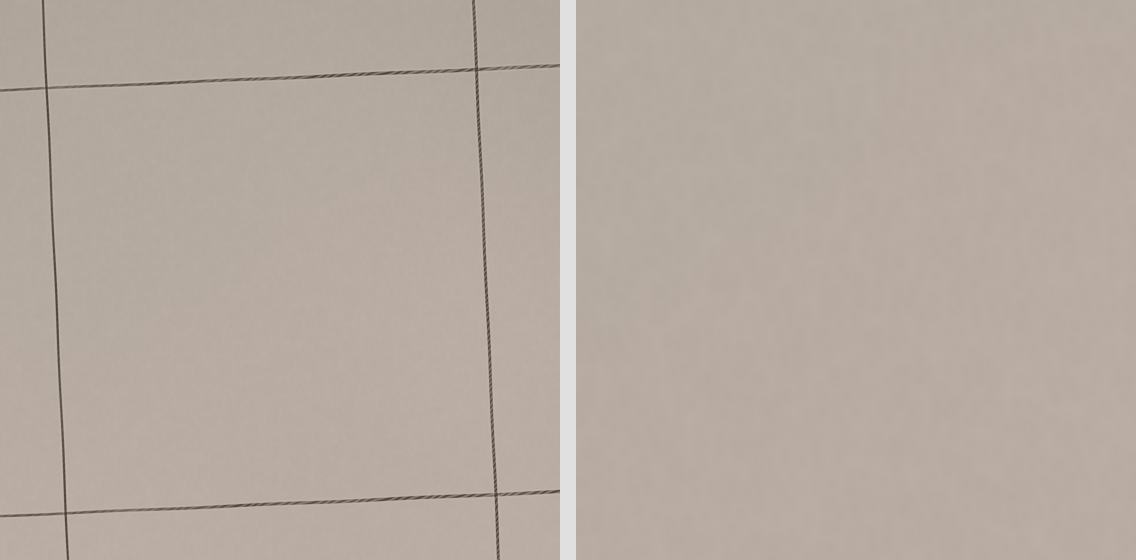
Left, the full canvas; right, a detail of the centre.
Write a Shadertoy shader that draws this texture.

```glsl
// Slightly tilted pale stone tiles with thin, twisted dark joints and a warm tint.

const float TAU = 6.28319;
const vec2 TILE_SIZE = vec2(0.769, 0.7605);
const vec2 TILE_ORIGIN = vec2(0.1215, 0.0783);
const vec2 TILE_SLANT = vec2(-0.0453, 0.0437);

const vec3 STONE_GREY = vec3(0.700, 0.664, 0.622);
const vec3 STONE_WARM = vec3(0.742, 0.685, 0.650);
const vec3 JOINT_DARK = vec3(0.270, 0.235, 0.200);
const vec3 EDGE_LIGHT = vec3(0.815, 0.775, 0.735);

float hash(vec2 p) {
    p = fract(p * vec2(0.1031, 0.1137));
    p += dot(p, p.yx + 33.33);
    return fract((p.x + p.y) * p.x * 17.0);
}

// Distance to the nearest scattered point.
float cellular(vec2 p) {
    vec2 cell = floor(p);
    float nearest = 2.0;
    for (int y = -1; y <= 1; y++) {
        for (int x = -1; x <= 1; x++) {
            vec2 c = cell + vec2(x, y);
            vec2 site = c + vec2(hash(c + 71.0), hash(c + 139.0));
            nearest = min(nearest, length(p - site));
        }
    }
    return nearest;
}

// Broad soft blotches from layered, warped sines.
float layeredSines(vec2 p) {
    float sum = 0.0, gain = 0.5;
    for (int i = 0; i < 4; i++) {
        p += 0.6 * sin(p.yx * 1.3 + float(i));
        sum += gain * sin(p.x) * sin(p.y + 0.7);
        p = mat2(1.5, 0.9, -0.9, 1.5) * p;
        gain *= 0.5;
    }
    return sum;
}

// Smooth coverage of a line of the given half width.
float band(float offset, float halfWidth, float blur) {
    return 1.0 - smoothstep(halfWidth - blur, halfWidth + blur, abs(offset));
}

// Slanted strokes along a joint, like twisted cord.
float cord(float along, float across, float frequency, float twist) {
    float jitter = 0.25 * sin(along * 41.0) + 0.2 * sin(along * 97.0);
    float wave = sin(TAU * (along * frequency - across * 130.0 + jitter));
    return 1.0 - twist * (0.5 + 0.5 * wave);
}

vec3 stone(vec2 p) {
    float warmth = 0.43 - 0.62 * (p.y - 0.5) + 0.20 * layeredSines(p * 5.0 + 1.0);
    warmth += 0.20 * exp(-14.0 * dot(p - vec2(0.78, 0.38), p - vec2(0.78, 0.38)));
    vec3 colour = mix(STONE_GREY, STONE_WARM, clamp(warmth, 0.0, 1.0));
    float grain = cellular(p * vec2(120.0, 90.0)) - 0.5;
    float mottling = cellular(p * 34.0 + 9.0) - 0.5;
    float corners = dot(p - 0.5, p - 0.5) * smoothstep(0.3, 1.0, p.y);
    return colour + 0.012 * grain + 0.008 * mottling - 0.045 * corners;
}

// Light worn rims, then the dark cord between them.
vec3 drawJoint(vec3 colour, float across, float halfWidth, float ink, float blur) {
    float rim = band(abs(across) - halfWidth - 0.0022, 0.0008, blur);
    colour = mix(colour, EDGE_LIGHT, 0.30 * rim);
    return mix(colour, JOINT_DARK, ink * band(across, halfWidth, blur));
}

void mainImage(out vec4 fragColor, in vec2 fragCoord) {
    vec2 p = fragCoord / iResolution.xy;
    float blur = max(0.0011, 0.8 / iResolution.y);

    // Slanted grid: nearest joint index and signed offset from it.
    vec2 grid = (p - TILE_ORIGIN - TILE_SLANT * p.yx) / TILE_SIZE;
    vec2 joint = round(grid);
    vec2 offset = (grid - joint) * TILE_SIZE;
    offset += 0.0005 * sin(p.yx * 23.0 + joint * 2.0);

    vec3 colour = stone(p);

    // Across: strokes grow coarser and darker to the right.
    float growth = smoothstep(0.0, 0.75, p.x);
    float wear = 0.07 * sin(p.x * 19.0 + joint.y * 2.4) + 0.05 * sin(p.x * 47.0);
    float fade = 0.25 * joint.y * smoothstep(0.85, 0.90, p.x);
    float ink = (0.72 + 0.18 * growth + wear - fade)
              * cord(p.x, offset.y, 52.0, mix(0.22, 0.55, growth));
    colour = drawJoint(colour, offset.y, mix(0.0021, 0.0029, growth), ink, blur);

    // Up: a crisp left joint, and a finely twisted right one.
    float twist = mix(0.12, 0.42, joint.x);
    ink = (0.92 + 0.06 * sin(p.y * 17.0)) * cord(p.y, offset.x, 105.0, twist);
    colour = drawJoint(colour, offset.x, mix(0.0019, 0.0025, joint.x), ink, blur);

    fragColor = vec4(clamp(colour, 0.0, 1.0), 1.0);
}
```
